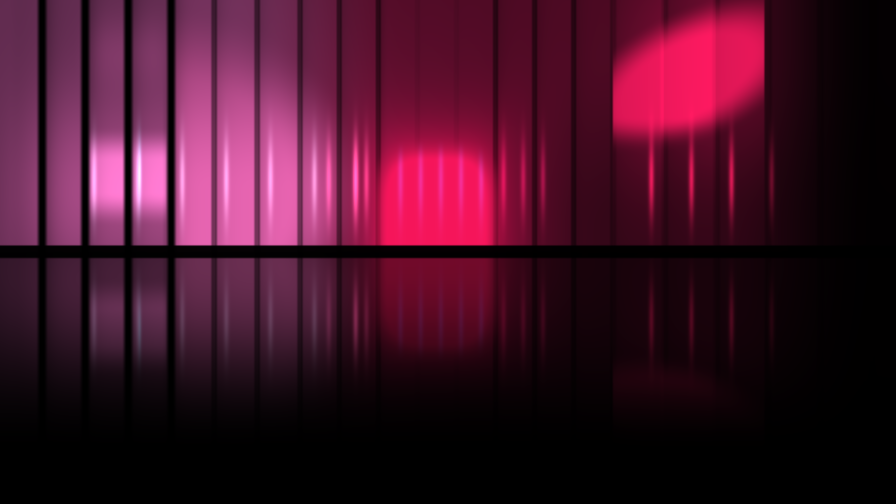
This background is drawn by a Shadertoy shader. Its source:

```glsl
// Panel coordinate: whole numbers fall on the seams, spacing varies in three zones
float panelCoord(float x) {
    if (x < 0.335) return (x - 0.047) / 0.048;
    if (x < 0.684) return (x - 0.335) / 0.0436 + 6.0;
    return (x - 0.684) / 0.0579 + 14.0;
}

// Soft-edged interval
float band(float x, float lo, float hi, float soft) {
    return smoothstep(lo - soft, lo + soft, x) * (1.0 - smoothstep(hi - soft, hi + soft, x));
}

float bell(float d, float width) {
    return exp(-d * d / (width * width));
}

// Evenly spaced vertical glints
float glints(vec2 p, float first, float gap, int count) {
    float sum = 0.0;
    for (int i = 0; i < count; i++)
        sum += bell(p.x - first - gap * float(i), 0.003);
    return sum * bell(p.y - 0.145, 0.075);
}

// Lit wall: p.x runs across the canvas, p.y is the height above the floor
vec3 wall(vec2 p) {
    float x = p.x, h = p.y;
    float t = fract(panelCoord(x));
    float seamDist = min(t, 1.0 - t);

    // Ambient tint, mauve to crimson to black
    vec3 col = mix(vec3(0.38, 0.17, 0.31), vec3(0.29, 0.035, 0.13), smoothstep(0.25, 0.45, x));
    col *= 1.0 - 0.95 * smoothstep(0.79, 0.97, x);
    col *= 1.0 - 0.35 * smoothstep(0.56, 0.68, x) * (1.0 - smoothstep(0.05, 0.4, h));

    // Pink pool with a curved upper edge and a faint spill above it
    float poolDist = length((p - vec2(0.19, 0.12)) / vec2(0.2, 0.33));
    float rightOfBlock = smoothstep(0.183, 0.192, x);
    float pool = (1.0 - smoothstep(0.65, 1.12, poolDist)) * rightOfBlock;
    vec3 poolColor = mix(vec3(0.94, 0.41, 0.72), vec3(0.66, 0.27, 0.5), smoothstep(0.12, 0.42, h));
    col += vec3(0.14, 0.05, 0.10) * bell(poolDist, 1.5) * rightOfBlock;
    col = mix(col, poolColor, pool * 0.92);

    // Bright block on the left panels and its wider haze
    float block = band(h, 0.085, 0.215, 0.035) * band(x, 0.097, 0.187, 0.004);
    float haze = bell(h - 0.12, 0.2) * (1.0 - smoothstep(0.18, 0.19, x));
    col += vec3(0.27, 0.12, 0.21) * haze * smoothstep(-0.04, 0.09, x);
    col += vec3(0.09, 0.04, 0.07) * bell(h - 0.4, 0.07) * band(x, 0.1, 0.187, 0.02);
    col += vec3(0.38, 0.20, 0.32) * block;

    // Dark seams on the left, thinner shadow lines further right
    float depth = mix(1.0, 0.5, smoothstep(0.19, 0.23, x)) * smoothstep(0.01, 0.03, x);
    depth *= 1.0 - 0.5 * smoothstep(0.66, 0.69, x);
    depth *= 1.0 - 0.85 * band(x, 0.43, 0.54, 0.005);
    float seam = 1.0 - smoothstep(0.03, mix(0.15, 0.1, smoothstep(0.19, 0.23, x)), seamDist);
    float shade = exp(-5.0 * t) * smoothstep(0.0, 0.05, t);
    col *= (1.0 - depth * seam) * (1.0 - 0.45 * depth * shade);

    // Red dome in the centre with its halo
    vec2 q = abs(p - vec2(0.487, 0.06)) / vec2(0.069, 0.155);
    float domeDist = pow(pow(q.x, 3.6) + pow(q.y, 3.6), 1.0 / 3.6);
    float dome = 1.0 - smoothstep(0.78, 1.1, domeDist);
    float halo = exp(-2.4 * max(domeDist - 0.85, 0.0));
    col += vec3(0.46, 0.01, 0.14) * halo * (1.0 - dome) * (1.0 - 0.6 * depth * seam);
    col = mix(col, vec3(0.98, 0.085, 0.36), dome * 0.97);

    // Slanted red spot crossing three panels
    float slant = h - 0.345 - 0.68 * (x - 0.771);
    float spotDist = length(vec2((x - 0.765) / 0.13, slant / 0.13));
    float spot = (1.0 - smoothstep(0.55, 1.13, spotDist)) * smoothstep(0.19, 0.27, h);
    float inside = band(x, 0.684, 0.853, 0.0015);
    float ramp = t * (1.0 - smoothstep(0.96, 1.0, t));
    float gain = 0.88 + 0.12 * band(x, 0.737, 0.795, 0.002);
    col += vec3(0.13, 0.01, 0.05) * inside * bell(spotDist, 1.7) * (0.5 + ramp);
    col = mix(col, vec3(1.0, 0.1, 0.38), spot * inside * gain * (0.9 + 0.1 * ramp));

    // Glints, from lavender to red
    col += vec3(0.24, 0.30, 0.32) * glints(p, 0.105, 0.0492, 6);
    col += vec3(0.02, 0.30, 0.28) * bell(x - 0.156, 0.002) * bell(h - 0.16, 0.06);
    col += vec3(0.40, 0.16, 0.27) * (glints(p, 0.367, 0.03, 2) + glints(p, 0.397, 0.012, 2));
    col += vec3(0.0, 0.10, 0.24) * glints(p, 0.447, 0.0225, 5) * dome;
    col += vec3(0.34, 0.04, 0.15) * glints(p, 0.562, 0.022, 3);
    col += vec3(0.62, 0.07, 0.23) * glints(p, 0.727, 0.0447, 4) * (1.0 - 0.5 * smoothstep(0.83, 0.86, x));
    return col;
}

void mainImage(out vec4 fragColor, in vec2 fragCoord) {
    vec2 uv = fragCoord / iResolution.xy;
    float height = uv.y - 0.5;
    vec3 col = wall(vec2(uv.x, abs(height)));

    // Fading floor reflection
    float reflection = 0.46 * (1.0 - smoothstep(0.02, 0.4, -height));
    float edge = 1.0 / iResolution.y;
    col *= mix(reflection, 1.0, smoothstep(-edge, edge, height));

    // Black ledge between wall and floor
    col *= 1.0 - 0.98 * band(height, -0.012, 0.013, 0.0025);
    fragColor = vec4(clamp(col, 0.0, 1.0), 1.0);
}
```
